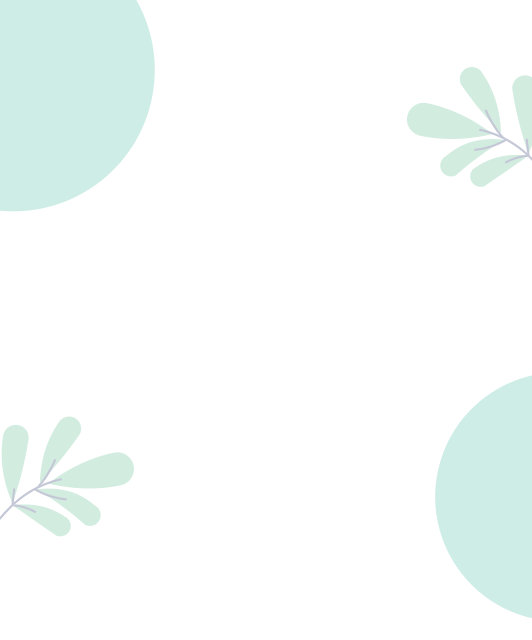
This background is drawn by a WebGL 2 fragment shader. Its source:

```glsl
#version 300 es
precision highp float;

uniform vec2 u_resolution;
out vec4 fragColor;

// Base and head of each leaf, then its head radius and sideways bend
const vec4 leafAxis[5] = vec4[5](
    vec4(0.00, 0.02, 0.04, 0.81), vec4(0.33, 0.27, 0.68, 0.92),
    vec4(0.43, 0.26, 1.26, 0.435), vec4(0.29, 0.19, 0.93, -0.12),
    vec4(0.00, 0.00, 0.575, -0.25));
const vec2 leafShape[5] = vec2[5](
    vec2(0.155, 0.02), vec2(0.145, 0.02), vec2(0.20, 0.0),
    vec2(0.13, 0.05), vec2(0.125, 0.03));

// Start and end of each stem, with its bend
const vec4 stemAxis[6] = vec4[6](
    vec4(-0.30, -0.35, 0.00, 0.00), vec4(0.00, 0.00, 0.58, 0.31),
    vec4(0.31, 0.22, 0.51, 0.54), vec4(0.27, 0.19, 0.64, 0.07),
    vec4(0.00, 0.00, 0.02, 0.19), vec4(0.00, 0.00, 0.27, -0.08));
const float stemBend[6] = float[6](0.01, 0.045, -0.015, -0.02, 0.0, 0.015);

// Distance to a bowed axis, and the position along it from 0 to 1
vec2 bowedAxis(vec2 p, vec4 ends, float bend) {
    vec2 axis = ends.zw - ends.xy;
    vec2 rel = p - ends.xy;
    float t = clamp(dot(rel, axis) / dot(axis, axis), 0.0, 1.0);
    vec2 side = normalize(vec2(-axis.y, axis.x));
    vec2 nearest = axis * t + side * bend * 4.0 * t * (1.0 - t);
    return vec2(length(rel - nearest), t);
}

float coverage(float dist, float pixel) {
    return clamp(0.5 - dist / pixel, 0.0, 1.0);
}

// Leaves swell from a pointed base to a round head; stems lie on top
vec3 paintSprig(vec3 color, vec2 p, float pixel) {
    float leaves = 1e3;
    for (int i = 0; i < 5; i++) {
        vec2 hit = bowedAxis(p, leafAxis[i], leafShape[i].y);
        float radius = leafShape[i].x * hit.y * (2.0 - hit.y);
        leaves = min(leaves, hit.x - radius);
    }
    float stems = 1e3;
    for (int i = 0; i < 6; i++) {
        stems = min(stems, bowedAxis(p, stemAxis[i], stemBend[i]).x - 0.013);
    }
    color = mix(color, vec3(0.825, 0.927, 0.878), coverage(leaves, pixel));
    return mix(color, vec3(0.77, 0.78, 0.84), coverage(stems, pixel));
}

void main() {
    vec2 p = gl_FragCoord.xy / u_resolution.y;
    float pixel = 1.0 / u_resolution.y;
    vec3 color = vec3(1.0);

    // Corner discs
    float discs = min(length(p - vec2(0.0208, 0.8908)) - 0.221,
                      length(p - vec2(0.8745, 0.2237)) - 0.1945);
    color = mix(color, vec3(0.806, 0.928, 0.902), coverage(discs, pixel));

    // Lower left sprig and its mirrored twin at the upper right
    float scale = 0.13;
    vec2 lower = (p - vec2(0.0195, 0.2107)) / scale;
    vec2 upper = (p - vec2(0.8257, 0.7568)) / scale;
    color = paintSprig(color, lower, pixel / scale);
    color = paintSprig(color, upper * vec2(-1.0, 1.0), pixel / scale);

    fragColor = vec4(color, 1.0);
}
```
